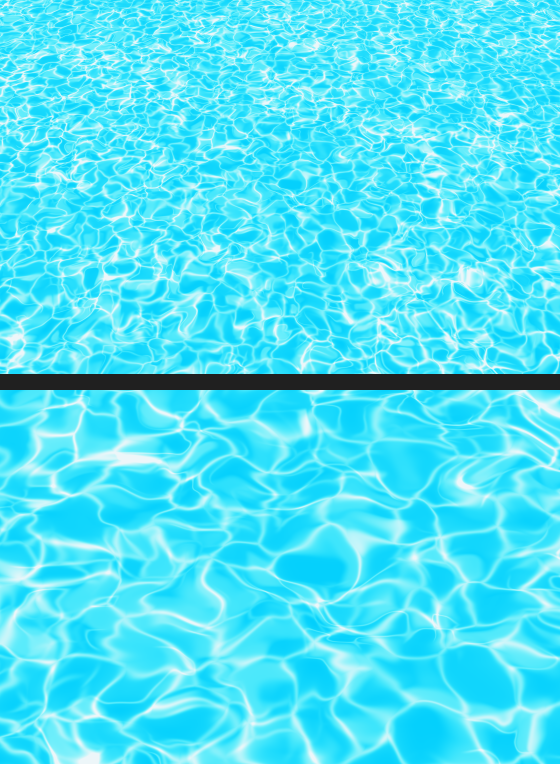
Top, the full canvas; bottom, a detail of the centre.
This texture is drawn by a WebGL 1 fragment shader. Its source:

```glsl
precision highp float;
// Sunlit pool water seen at a slant: a warped cellular web of caustic light,
// finer broken webs, folded loops and soft glints over clear cyan.
// A receding plane shrinks and flattens the pattern towards the top.

uniform vec2 u_resolution;

#define HORIZON 2.0        // height of the vanishing line, in canvas heights
#define CELL_SCALE 30.0    // cells per canvas height, one unit below the horizon
#define SLANT 2.1          // depth stretch of the plane
#define WARP 0.75          // bending of the web by broad ripples
#define RIPPLE 0.30        // bending of the web by small ripples
#define WEB_LIGHT 0.56
#define FINE_LIGHT 0.26
#define LOOP_LIGHT 0.30
#define GLINT_LIGHT 0.27
#define GLOW_LIGHT 0.12
#define SAMPLES 3          // antialiasing samples per axis

vec2 hash2(vec2 p) {
  vec3 q = fract(p.xyx * vec3(0.1031, 0.1030, 0.0973));
  q += dot(q, q.yzx + 33.33);
  return fract((q.xx + q.yz) * q.zy);
}

// Two independent smooth value noises in 0..1
vec2 noise2(vec2 p) {
  vec2 cell = floor(p);
  vec2 f = fract(p);
  f = f * f * f * (f * (f * 6.0 - 15.0) + 10.0);
  vec2 low = mix(hash2(cell), hash2(cell + vec2(1.0, 0.0)), f.x);
  vec2 high = mix(hash2(cell + vec2(0.0, 1.0)), hash2(cell + 1.0), f.x);
  return mix(low, high, f.y);
}

// Approximate distance to the nearest border between cells
float borderDistance(vec2 p) {
  vec2 cell = floor(p);
  vec2 f = fract(p);
  float nearest = 8.0;
  float second = 8.0;
  for (int j = -1; j <= 1; j++) {
    for (int i = -1; i <= 1; i++) {
      vec2 offset = vec2(float(i), float(j));
      vec2 site = offset + 0.08 + 0.84 * hash2(cell + offset);
      float d = length(site - f);
      second = min(second, max(nearest, d));
      nearest = min(nearest, d);
    }
  }
  return 0.5 * (second - nearest);
}

float ridge(float d, float width) {
  float t = d / width;
  return exp(-t * t);
}

// Canvas position (in canvas heights, x from the centre) to the water plane
vec2 waterPlane(vec2 canvas) {
  return CELL_SCALE * vec2(canvas.x, SLANT) / (HORIZON - canvas.y);
}

float causticLight(vec2 p) {
  // Ripples bend the plane before the web is drawn
  vec2 q = p + WARP * (noise2(p * 0.9) - 0.5);
  q += RIPPLE * (noise2(q * vec2(2.0, 2.7) + 17.0) - 0.5);

  vec2 broad = noise2(p * 0.37 + 5.0);
  vec2 local = noise2(p * 1.15 + 41.0);
  vec2 small = noise2(q * vec2(1.7, 2.1) + 73.0);

  // Main web: thin bright lines with a faint halo
  float d = borderDistance(q);
  float web = ridge(d, mix(0.035, 0.095, local.x)) * mix(0.45, 1.0, local.y);
  float glow = exp(-7.0 * d);

  // Finer web, visible only in places
  float fineMask = smoothstep(0.40, 0.75, noise2(p * 0.8 + 97.0).x);
  float fine = ridge(borderDistance(q * vec2(1.5, 1.8) + 29.0), 0.085) * fineMask;

  // Closed folds and soft bright patches inside the cells
  float loops = ridge(small.x - 0.55, 0.06) * smoothstep(0.35, 0.7, local.y);
  float glint = smoothstep(0.48, 0.85, small.y) * mix(0.5, 1.3, broad.x);

  float light = WEB_LIGHT * web + GLOW_LIGHT * glow + FINE_LIGHT * fine;
  light += LOOP_LIGHT * loops + GLINT_LIGHT * glint + 0.09 * small.x;
  return light * mix(0.78, 1.22, broad.y);
}

// Deep cyan through pale aqua to near white
vec3 waterColor(float light) {
  float red = clamp(light, 0.0, 0.93);
  float green = 0.975 - 0.17 * exp(-3.2 * red);
  return vec3(red, green, 0.99 - 0.015 * red);
}

void main() {
  vec3 color = vec3(0.0);
  for (int j = 0; j < SAMPLES; j++) {
    for (int i = 0; i < SAMPLES; i++) {
      vec2 jitter = (vec2(float(i), float(j)) + 0.5) / float(SAMPLES) - 0.5;
      vec2 canvas = (gl_FragCoord.xy + jitter) / u_resolution.y;
      canvas.x -= 0.5 * u_resolution.x / u_resolution.y;
      float haze = 0.03 * smoothstep(0.4, 1.0, canvas.y);
      color += waterColor(causticLight(waterPlane(canvas)) + haze);
    }
  }
  gl_FragColor = vec4(color / float(SAMPLES * SAMPLES), 1.0);
}
```
